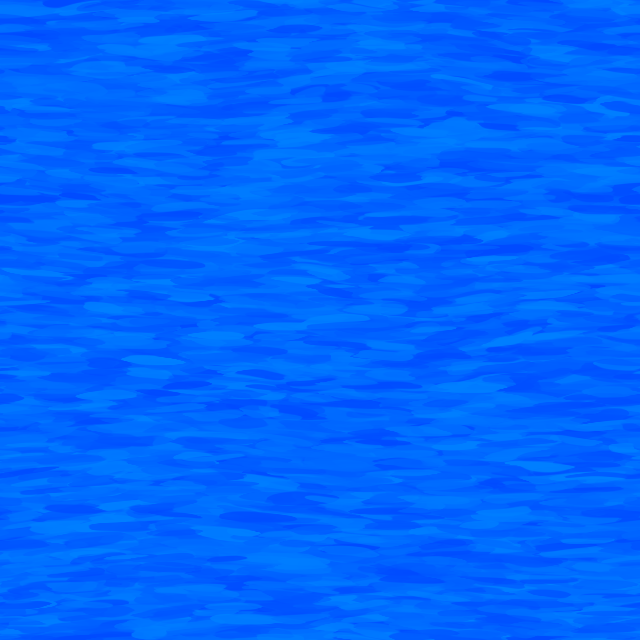
Write a WebGL 1 fragment shader that draws this texture.

```glsl
precision highp float;

uniform vec2 u_resolution;

const int LAYERS = 8;
const vec2 COARSE_GRID = vec2(5.0, 20.0);  // stroke cells in the first layer
const vec2 GRID_STEP = vec2(1.0, 5.0);     // extra cells per layer
const float GREEN_MEAN = 0.398;
const float GREEN_SPREAD = 0.125;
const float GREEN_MIN = 0.295;
const float GREEN_MAX = 0.495;
const float BRISTLE_TINT = 0.018;
const float RAGGED = 0.040;                // sideways tearing of stroke ends
const float WAVE = 0.010;                  // vertical waviness of strokes
const float FLOW_TILT = 0.09;
const float RANDOM_TILT = 0.10;
const float EDGE = 0.0013;
const float TAU = 6.2831853;

vec4 hash4(vec3 p) {
  vec4 q = fract(p.xyzx * vec4(0.1031, 0.1030, 0.0973, 0.1099));
  q += dot(q, q.wzxy + 33.33);
  return fract((q.xxyz + q.yzzw) * q.zywx);
}

// Value noise that wraps after "period" cells
float tileNoise(vec2 uv, vec2 period, float seed) {
  vec2 p = uv * period;
  vec2 cell = floor(p);
  vec2 f = fract(p);
  f = f * f * (3.0 - 2.0 * f);
  vec2 a = mod(cell, period);
  vec2 b = mod(cell + 1.0, period);
  float low = mix(hash4(vec3(a, seed)).x, hash4(vec3(b.x, a.y, seed)).x, f.x);
  float high = mix(hash4(vec3(a.x, b.y, seed)).x, hash4(vec3(b, seed)).x, f.x);
  return mix(low, high, f.y);
}

// Smooth periodic direction of the brush
float flowAngle(vec2 uv) {
  return FLOW_TILT * (sin(TAU * (uv.x + uv.y)) * 0.6
       + sin(TAU * (2.0 * uv.x - uv.y) + 1.3) * 0.4);
}

// Coverage of a blunt oval stroke, by approximate distance to its edge
float strokeMask(vec2 p, vec2 halfSize) {
  vec2 q = abs(p) / halfSize;
  float inside = 1.0 - q.x * q.x * q.x - q.y * q.y;
  vec2 slope = vec2(3.0 * q.x * q.x, 2.0 * q.y) / halfSize;
  return smoothstep(-EDGE, EDGE, inside / max(length(slope), 1.0));
}

// Paint one layer of scattered strokes over the green level below
float paintLayer(float green, vec2 uv, float layer) {
  vec2 grid = COARSE_GRID + GRID_STEP * layer;
  float seed = 17.0 + layer * 7.0;

  // Tear the strokes along fine horizontal bristles
  float coarse = tileNoise(uv, vec2(14.0, 90.0), seed + 1.0) - 0.5;
  float fine = tileNoise(uv, vec2(20.0, 210.0), seed + 2.0) - 0.5;
  float wave = tileNoise(uv, vec2(13.0, 24.0), seed + 3.0) - 0.5;
  vec2 warped = uv + vec2(RAGGED * (coarse + 0.5 * fine), WAVE * wave);

  vec2 home = floor(warped * grid);
  for (int j = -1; j <= 1; j++) {
    for (int i = -1; i <= 1; i++) {
      vec2 cell = home + vec2(float(i), float(j));
      vec2 id = mod(cell, grid);
      vec4 place = hash4(vec3(id, seed));
      vec4 look = hash4(vec3(id, seed + 4.0));
      vec2 center = (cell + place.xy) / grid;
      float angle = flowAngle(center) + RANDOM_TILT * (look.x * 2.0 - 1.0);
      float c = cos(angle);
      float s = sin(angle);
      vec2 d = warped - center;
      vec2 local = vec2(c * d.x + s * d.y, c * d.y - s * d.x);
      vec2 halfSize = mix(vec2(0.35, 0.20), vec2(0.62, 0.46), place.zw) / grid;
      float opacity = mix(0.40, 0.85, look.y);
      float paint = GREEN_MEAN + GREEN_SPREAD * (look.z * 2.0 - 1.0)
                  + BRISTLE_TINT * (coarse + fine);
      green = mix(green, paint, opacity * strokeMask(local, halfSize));
    }
  }
  return green;
}

void main() {
  vec2 uv = gl_FragCoord.xy / u_resolution;
  float green = GREEN_MEAN;
  for (int layer = 0; layer < LAYERS; layer++) {
    green = paintLayer(green, uv, float(layer));
  }
  gl_FragColor = vec4(0.0, clamp(green, GREEN_MIN, GREEN_MAX), 1.0, 1.0);
}
```
